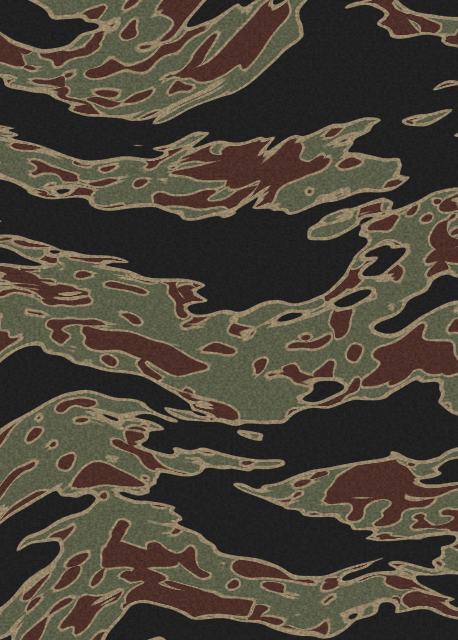
Give the GLSL for this pattern, as a Shadertoy shader.

```glsl
// Tiger stripe camouflage cloth: ragged green bands with tan edges and brown patches on black.

const vec3 BLACK = vec3(0.125, 0.125, 0.130);
const vec3 GREEN = vec3(0.355, 0.370, 0.285);
const vec3 TAN   = vec3(0.590, 0.525, 0.415);
const vec3 BROWN = vec3(0.300, 0.185, 0.158);

const float BAND_COUNT   = 5.6;     // bands per canvas height
const float BAND_WEIGHT  = 0.22;    // regularity of the bands
const float LAND_BIAS    = 0.03;    // raises the share of the bands over black
const float ARCH_HEIGHT  = 0.045;   // bow of the bands
const float BORDER_WIDTH = 0.0062;  // tan edge of the bands
const float RIM_WIDTH    = 0.0036;  // tan edge of the brown patches
const float PATCH_LEVEL  = 0.20;    // higher means fewer large patches
const float SPOT_LEVEL   = 0.22;    // higher means fewer small spots
const float PATCH_TILT   = 0.32;    // radians
const float SOFTNESS     = 0.0011;  // blur of the printed edges
const float WEAVE_DEPTH  = 0.24;    // contrast of the threads
const vec2  WEAVE_SCALE  = vec2(250.0, 310.0);

vec2 randomDirection(vec2 cell) {
    float turn = fract(sin(dot(cell, vec2(127.1, 311.7))) * 43758.5453);
    return vec2(cos(6.2832 * turn), sin(6.2832 * turn));
}

// Gradient noise centred on zero
float noise(vec2 p) {
    vec2 i = floor(p), f = p - i;
    vec2 u = f * f * f * (f * (f * 6.0 - 15.0) + 10.0);
    vec2 e = vec2(1.0, 0.0);
    float low  = mix(dot(randomDirection(i), f),
                     dot(randomDirection(i + e.xy), f - e.xy), u.x);
    float high = mix(dot(randomDirection(i + e.yx), f - e.yx),
                     dot(randomDirection(i + e.xx), f - e.xx), u.x);
    return mix(low, high, u.y);
}

// Bends the plane into arches with small curls
vec2 flow(vec2 p) {
    p.y += ARCH_HEIGHT * sin(7.0 * p.x + 4.0 * p.y + 2.4);
    p.y += 0.11 * noise(p * 2.4 + 7.3);
    return p + 0.022 * vec2(noise(p * 9.0 + 3.1), noise(p * 9.0 + 41.7));
}

// Positive inside the bands
float landField(vec2 q) {
    float f = LAND_BIAS + BAND_WEIGHT * sin(6.2832 * BAND_COUNT * q.y);
    f += noise(q * vec2(2.6, 7.5) + 11.0);
    vec2 s = vec2(q.x, q.y - 0.22 * q.x);
    f += 0.45 * noise(s * vec2(7.0, 25.0) + 23.0);
    return f + 0.20 * noise(s * vec2(19.0, 54.0) + 37.0);
}

// Positive inside the brown patches and spots
float brownField(vec2 q) {
    float c = cos(PATCH_TILT), s = sin(PATCH_TILT);
    vec2 r = vec2(c * q.x + s * q.y, c * q.y - s * q.x);
    vec2 t = vec2(q.x, q.y - 0.12 * q.x);
    float patches = noise(t * vec2(6.0, 17.0) + 53.0)
                  + 0.40 * noise(r * vec2(16.0, 38.0) + 61.0);
    float spots = noise(r * vec2(22.0, 43.0) + 71.0)
                + 0.35 * noise(q * vec2(4.0, 8.0) + 83.0);
    return max(patches - PATCH_LEVEL, spots - SPOT_LEVEL);
}

vec2 fields(vec2 p) {
    vec2 q = flow(p);
    return vec2(landField(q), brownField(q));
}

// Field over slope approximates distance; the floor widens the tips
float toDistance(float value, vec2 slope, float slopeFloor) {
    return value / sqrt(dot(slope, slope) + slopeFloor * slopeFloor);
}

float cover(float d) {
    float w = max(SOFTNESS, 0.7 / iResolution.y);
    return smoothstep(-w, w, d);
}

void mainImage(out vec4 fragColor, in vec2 fragCoord) {
    vec2 p = fragCoord / iResolution.y;

    // Distances to band and patch edges
    const float STEP = 0.0008;
    vec2 here = fields(p);
    vec2 dx = (fields(p + vec2(STEP, 0.0)) - here) / STEP;
    vec2 dy = (fields(p + vec2(0.0, STEP)) - here) / STEP;
    float land  = toDistance(here.x, vec2(dx.x, dy.x), 3.0);
    float brown = toDistance(here.y, vec2(dx.y, dy.y), 3.0);
    brown = min(brown, land - BORDER_WIDTH);

    // Print layers
    vec3 color = mix(BLACK, TAN, cover(land));
    color = mix(color, GREEN, cover(min(land - BORDER_WIDTH, -brown - RIM_WIDTH)));
    color = mix(color, BROWN, cover(brown));

    // Woven threads
    float weave = noise(p * WEAVE_SCALE) + 0.5 * noise(p * WEAVE_SCALE.yx * 0.45 + 19.0);
    color *= 1.0 + WEAVE_DEPTH * weave;

    fragColor = vec4(color, 1.0);
}
```
